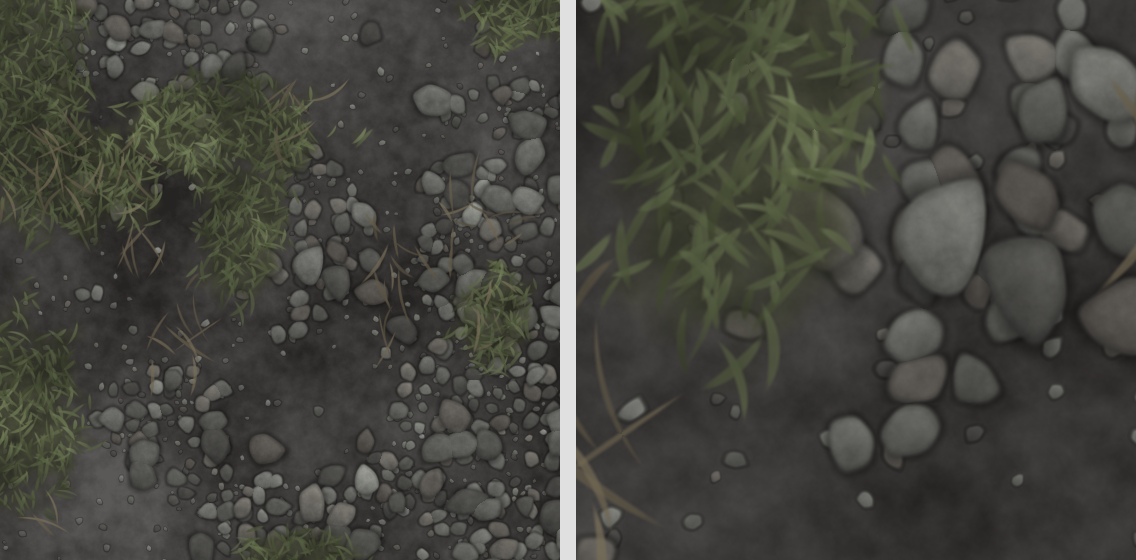
Left: the whole. Right: its middle third, enlarged.
Write a WebGL 2 fragment shader that draws this texture.

```glsl
#version 300 es
precision highp float;
// Damp dark soil with clusters of rounded stones, tufts of grass and dry stalks.
// Soil is gradient noise; stones and blades are jittered grid cells that are
// kept or dropped by soft elliptical patches (centre xy, radius zw).
uniform vec2 u_resolution;
out vec4 fragColor;

const vec3 SOIL_DARK = vec3(0.165, 0.156, 0.152);
const vec3 SOIL_LIGHT = vec3(0.325, 0.318, 0.314);
const vec3 STONE_DARK = vec3(0.265, 0.262, 0.252);
const vec3 STONE_LIGHT = vec3(0.485, 0.490, 0.468);
const vec3 STONE_WARM = vec3(0.400, 0.365, 0.335);
const vec3 TURF = vec3(0.212, 0.224, 0.153);
const vec3 BLADE_DARK = vec3(0.245, 0.272, 0.180);
const vec3 BLADE_LIGHT = vec3(0.425, 0.470, 0.330);
const vec3 STRAW = vec3(0.480, 0.440, 0.350);
const vec2 LIGHT_DIR = vec2(0.25, 0.95);
const float EDGE = 0.0021;
const int GRASS_LAYERS = 7;

const vec4 GRASS_AREAS[8] = vec4[8](
  vec4(0.04, 0.84, 0.15, 0.30), vec4(0.15, 0.68, 0.16, 0.12),
  vec4(0.40, 0.77, 0.22, 0.12), vec4(0.43, 0.61, 0.10, 0.17),
  vec4(0.03, 0.27, 0.15, 0.21), vec4(0.94, 0.99, 0.13, 0.10),
  vec4(0.88, 0.43, 0.09, 0.10), vec4(0.53, 0.01, 0.14, 0.06));
const vec4 STONE_AREAS[8] = vec4[8](
  vec4(0.88, 0.16, 0.28, 0.32), vec4(0.87, 0.52, 0.21, 0.23),
  vec4(0.57, 0.57, 0.10, 0.21), vec4(0.36, 0.95, 0.17, 0.16),
  vec4(0.31, 0.23, 0.16, 0.18), vec4(0.92, 0.81, 0.14, 0.09),
  vec4(0.52, 0.07, 0.26, 0.12), vec4(0.16, 0.92, 0.12, 0.09));
const vec4 STRAW_AREAS[8] = vec4[8](
  vec4(0.70, 0.50, 0.08, 0.16), vec4(0.31, 0.42, 0.09, 0.12),
  vec4(0.86, 0.60, 0.12, 0.11), vec4(0.88, 0.44, 0.08, 0.09),
  vec4(0.25, 0.60, 0.06, 0.15), vec4(0.53, 0.80, 0.08, 0.10),
  vec4(0.10, 0.70, 0.20, 0.12), vec4(0.09, 0.09, 0.06, 0.06));

vec3 hash3(vec2 p) {
  vec3 q = fract(p.xyx * vec3(0.1031, 0.1030, 0.0973));
  q += dot(q, q.yxz + 33.33);
  return fract((q.xxy + q.yzz) * q.zyx);
}

float cornerSlope(vec2 cell, vec2 offset) {
  return dot(hash3(cell + 57.0).xy * 2.0 - 1.0, offset);
}

float gradientNoise(vec2 p) {
  vec2 i = floor(p), f = p - i, e = vec2(1.0, 0.0);
  vec2 s = f * f * f * (f * (f * 6.0 - 15.0) + 10.0);
  return mix(mix(cornerSlope(i, f), cornerSlope(i + e, f - e), s.x),
             mix(cornerSlope(i + e.yx, f - e.yx), cornerSlope(i + 1.0, f - 1.0), s.x), s.y);
}

float fbm(vec2 p) {
  float sum = 0.0, amp = 1.0;
  for (int i = 0; i < 5; i++) {
    sum += amp * gradientNoise(p);
    p = mat2(1.6, 1.2, -1.2, 1.6) * p + 7.3;
    amp *= 0.6;
  }
  return sum;
}

vec2 rotate(vec2 p, float a) {
  return vec2(cos(a) * p.x + sin(a) * p.y, cos(a) * p.y - sin(a) * p.x);
}

// Density of a set of patches, 0 outside to 1 well inside, with ragged edges
float cover(vec2 p, vec4 areas[8]) {
  float inside = -1.0;
  for (int i = 0; i < 8; i++)
    inside = max(inside, 1.0 - length((p - areas[i].xy) / areas[i].zw));
  return smoothstep(0.0, 0.5, inside + 0.45 * gradientNoise(p * 13.0) + 0.4 * gradientNoise(p * 31.0));
}

// Soft convex polygon: 1 on the outline of a unit stone
float stoneRadius(vec2 q, vec2 seed) {
  float sum = 0.0;
  for (int i = 0; i < 6; i++) {
    vec3 h = hash3(seed + float(i) * 13.7);
    float a = (float(i) + 0.6 * h.x) * 1.0472;
    sum += pow(max(dot(q, vec2(cos(a), sin(a))) * mix(0.92, 1.15, h.y), 0.0), 6.0);
  }
  return pow(sum, 0.1667);
}

// One layer of stones with contact shadows, laid over the ground colour
vec3 addStones(vec3 ground, vec2 p, float cells, float seed, float density, float stray) {
  vec2 g = p * cells + seed, base = floor(g), local = vec2(0.0), owner = vec2(0.0);
  float nearest = 9.0, size = 1.0;
  for (int n = 0; n < 9; n++) {
    vec2 id = base + vec2(n % 3 - 1, n / 3 - 1);
    vec3 h = hash3(id + seed * 3.1), k = hash3(id + seed * 5.7 + 40.0);
    vec2 centre = id + 0.5 + (h.xy - 0.5) * 0.6;
    float radius = mix(0.28, 0.56, k.x);
    vec2 q = rotate(g - centre, k.y * 6.28) / radius * vec2(mix(0.85, 1.0, k.z), 1.15);
    if (dot(q, q) > 3.5) continue;
    float r = stoneRadius(q, id + seed);
    if (r < nearest && h.z < stray + density * cover((centre - seed) / cells, STONE_AREAS)) {
      nearest = r; owner = id + seed; local = (g - centre) / radius; size = radius;
    }
  }
  vec3 tone = hash3(owner + 71.0);
  vec3 stone = mix(STONE_DARK, STONE_LIGHT, tone.x * 0.85 + 0.4 * step(0.95, tone.z));
  stone = mix(stone, STONE_WARM, 0.35 * step(0.82, tone.y));
  stone *= 0.97 + 0.16 * dot(local, LIGHT_DIR) + 0.17 * fbm(p * 45.0 + tone.xy * 9.0);
  stone *= 1.0 - 0.24 * smoothstep(0.7, 1.05, nearest);
  ground *= 1.0 - 0.32 * (1.0 - smoothstep(0.95, 1.4, nearest));
  float soft = EDGE * cells / size;
  return mix(stone, ground, smoothstep(1.0 - soft, 1.0 + soft, nearest));
}

// One layer of curved tapering blades: x = tone, y = coverage
vec2 blades(vec2 p, float cells, float seed, float width, vec4 areas[8]) {
  vec2 shift = vec2(0.37, 0.71) * seed, g = p * cells + shift, result = vec2(0.0);
  for (int n = 0; n < 9; n++) {
    vec2 id = floor(g) + vec2(n % 3 - 1, n / 3 - 1);
    vec3 h = hash3(id + seed * 17.0), k = hash3(id + seed * 23.0 + 91.0);
    vec2 middle = id + 0.5 + (h.xy - 0.5) * 0.9;
    vec2 q = rotate(g - middle, 1.57 + (k.z - 0.5) * 2.7);
    float t = q.x / mix(0.35, 0.95, k.x);
    float bend = abs(q.y - (k.y - 0.5) * 0.8 * q.x * q.x) / cells;
    float w = width * mix(0.6, 1.2, h.x) * (1.0 - t * t);
    float c = (1.0 - smoothstep(w - EDGE * 0.7, w + EDGE * 0.7, bend)) * (1.0 - smoothstep(0.6, 1.0, abs(t)));
    if (c > result.y && h.z < 0.8 * cover((middle - shift) / cells, areas))
      result = vec2(clamp(k.y * 0.8 + 0.2 * t, 0.0, 1.0), c);
  }
  return result;
}

void main() {
  vec2 p = gl_FragCoord.xy / u_resolution;
  // Soil: broad damp and dry zones with fine grit
  float dry = 0.42 + 0.75 * fbm(p * 3.5 + 2.0) + 0.34 * fbm(p * 34.0);
  dry += 0.32 * (1.0 - smoothstep(0.1, 0.4, length(p - vec2(0.7, 0.86))));
  dry += 0.42 * (1.0 - smoothstep(0.05, 0.3, length(p - vec2(0.18, 0.04))));
  dry -= 0.25 * (1.0 - smoothstep(0.05, 0.25, length(p - vec2(0.3, 0.6))));
  vec3 color = mix(SOIL_DARK, SOIL_LIGHT, clamp(dry, -0.1, 1.2));
  // Stones from grit to cobbles
  color = addStones(color, p, 80.0, 3.0, 0.15, 0.04);
  color = addStones(color, p, 31.0, 11.0, 0.75, 0.02);
  color = addStones(color, p, 17.5, 23.0, 0.68, 0.02);
  // Turf and grass, sunlit unevenly
  float lush = 1.0 + 0.45 * fbm(p * 6.0 + 5.0);
  color = mix(color, TURF * lush * (1.0 + 0.4 * fbm(p * 25.0)), 0.66 * cover(p, GRASS_AREAS));
  for (int i = 0; i < GRASS_LAYERS; i++) {
    vec2 blade = blades(p, 26.0 + float(i) * 2.3, float(i) + 1.0, 0.0029, GRASS_AREAS);
    color = mix(color, mix(BLADE_DARK, BLADE_LIGHT, blade.x) * lush, 0.72 * blade.y);
  }
  // Dry stalks
  for (int i = 0; i < 3; i++) {
    vec2 stalk = blades(p, 11.0 + float(i) * 4.0, float(i) + 31.0, 0.0026, STRAW_AREAS);
    color = mix(color, STRAW * mix(0.7, 1.1, stalk.x), 0.7 * stalk.y);
  }
  fragColor = vec4(color, 1.0);
}
```
